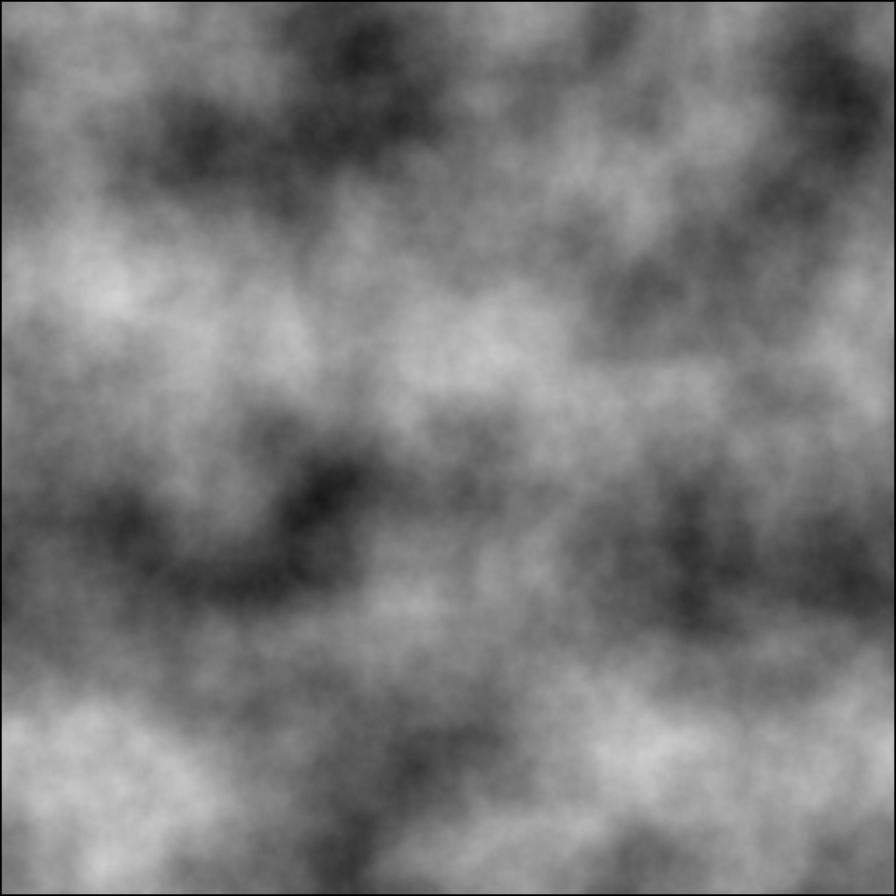
Reproduce this texture procedurally as a Shadertoy shader.

```glsl
const float TAU = 6.2831853;
const float BASE_CELLS = 4.0;
const int OCTAVES = 7;
const float GAIN = 0.5;
const float MEAN_GREY = 0.475;
const float CONTRAST = 0.47;
const float FRAME_WIDTH = 1.0 / 512.0;
const vec3 FRAME_COLOR = vec3(0.0);

float hash(vec3 p) {
    p = fract(p * vec3(0.1031, 0.1030, 0.0973));
    p += dot(p, p.yzx + 33.33);
    return fract((p.x + p.y) * p.z);
}

// Slope contribution of one lattice corner, wrapped so the noise tiles
float cornerSlope(vec2 cell, vec2 offset, float period, float seed) {
    float angle = TAU * hash(vec3(mod(cell, period) + 7.0, seed));
    return dot(vec2(cos(angle), sin(angle)), offset);
}

float gradientNoise(vec2 p, float period, float seed) {
    vec2 cell = floor(p);
    vec2 f = p - cell;
    vec2 fade = f * f * f * (f * (f * 6.0 - 15.0) + 10.0);
    vec2 e = vec2(1.0, 0.0);
    float a = cornerSlope(cell, f, period, seed);
    float b = cornerSlope(cell + e.xy, f - e.xy, period, seed);
    float c = cornerSlope(cell + e.yx, f - e.yx, period, seed);
    float d = cornerSlope(cell + e.xx, f - e.xx, period, seed);
    return mix(mix(a, b, fade.x), mix(c, d, fade.x), fade.y);
}

// Sum of octaves, each twice as fine and weaker by the gain
float clouds(vec2 uv, float cells, float gain) {
    float sum = 0.0;
    float amplitude = 1.0;
    for (int i = 0; i < OCTAVES; i++) {
        float seed = 11.0 + 17.0 * float(i);
        sum += amplitude * gradientNoise(uv * cells, cells, seed);
        cells *= 2.0;
        amplitude *= gain;
    }
    return sum;
}

// 0 on the frame, 1 inside it, with a one pixel wide soft edge
float insideFrame(vec2 uv, float width, float pixel) {
    vec2 toEdge = min(uv, 1.0 - uv);
    float distanceInside = min(toEdge.x, toEdge.y) - width;
    return clamp(distanceInside / pixel + 0.5, 0.0, 1.0);
}

void mainImage(out vec4 fragColor, in vec2 fragCoord) {
    vec2 uv = fragCoord / iResolution.xy;
    float pixel = 1.0 / min(iResolution.x, iResolution.y);

    float grey = MEAN_GREY + CONTRAST * clouds(uv, BASE_CELLS, GAIN);
    vec3 color = vec3(clamp(grey, 0.0, 1.0));

    color = mix(FRAME_COLOR, color, insideFrame(uv, FRAME_WIDTH, pixel));
    fragColor = vec4(color, 1.0);
}
```
